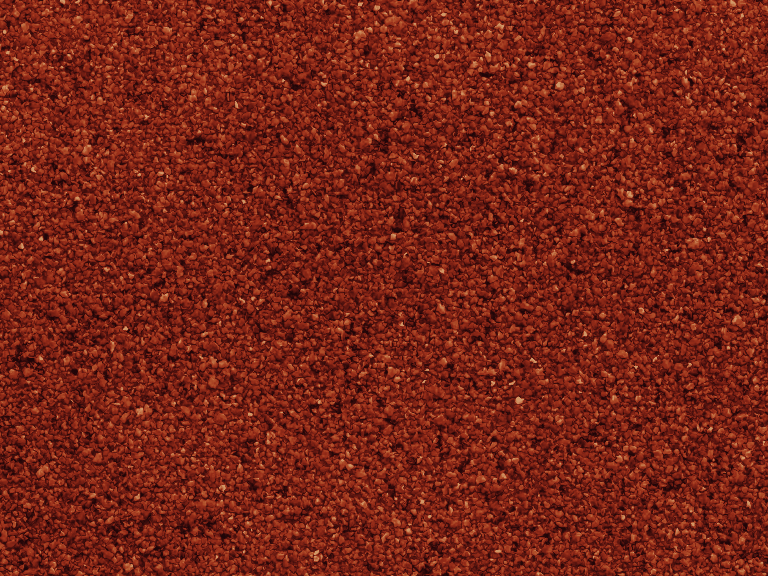
Reproduce this texture procedurally as a Shadertoy shader.

```glsl
// A bed of coarse red grit: rough angular grains heaped in layers, lit from above.
// Each layer scatters one grain per cell, with its own tone, facet and cast shade.
// A scalar tone (about zero mean, unit spread) is finally mapped to a colour ramp.

const int LAYERS = 4;
const vec2 LIGHT = vec2(0.35, 0.94);
const float FLOOR_TONE = -1.25;
const float SHADE_TONE = -2.4;
const float CONTRAST = 0.92;
const float EXPOSURE = 0.52;

// Integer hash: three uniform values in 0..1 for a cell and a seed.
vec3 hash3(vec2 cell, int seed) {
    uvec3 v = uvec3(ivec3(ivec2(cell) + 4096, seed));
    v = v * 1664525u + 1013904223u;
    v.x += v.y * v.z; v.y += v.z * v.x; v.z += v.x * v.y;
    v ^= v >> 16u;
    v.x += v.y * v.z; v.y += v.z * v.x; v.z += v.x * v.y;
    return vec3(v >> 8u) / 16777216.0;
}

float valueNoise(vec2 p, int seed) {
    vec2 cell = floor(p);
    vec2 f = p - cell;
    f = f * f * (3.0 - 2.0 * f);
    float bottom = mix(hash3(cell, seed).x, hash3(cell + vec2(1, 0), seed).x, f.x);
    float top = mix(hash3(cell + vec2(0, 1), seed).x, hash3(cell + 1.0, seed).x, f.x);
    return mix(bottom, top, f.y);
}

// Tapered chip with cut corners.
float chipDistance(vec2 q, float radius, float stretch, float taper, float cut) {
    q.y *= 1.0 + taper * q.x;
    vec2 a = abs(q) * vec2(stretch, 1.0 / stretch);
    return max(max(a.x, a.y), (a.x + a.y) * cut) - radius;
}

// Mostly red grains, a few orange ones and rare pale flakes.
float grainTone(vec3 r, float kind, float rarity) {
    float red = 0.38 + 1.0 * (r.x + r.y + r.z - 1.5);
    float orange = 0.9 + 0.6 * r.x;
    float pale = 1.7 + 0.9 * r.y;
    float tone = mix(red, orange, step(1.0 - 7.0 * rarity, kind));
    return mix(tone, pale, step(1.0 - rarity, kind));
}

// Paints one scattered layer over the tone below it.
float addGrains(float tone, vec2 p, float blur, float density, float rarity, int seed) {
    vec2 home = floor(p);
    for (int y = -1; y <= 1; y++) {
        for (int x = -1; x <= 1; x++) {
            vec2 cell = home + vec2(x, y);
            vec3 place = hash3(cell, seed);
            if (place.z > density) continue;
            vec3 form = hash3(cell, seed + 1);
            vec3 tint = hash3(cell, seed + 2);
            vec3 turn = hash3(cell, seed + 3);
            float isPale = step(1.0 - rarity, turn.z);

            vec2 q = p - cell - 0.5 - 0.75 * (place.xy - 0.5);
            vec2 axis = normalize(turn.xy - 0.5 + 0.0001);
            vec2 local = vec2(dot(q, axis), dot(q, vec2(-axis.y, axis.x)));
            float radius = mix(0.28, 0.52, form.x) * mix(1.0, 0.8, isPale);
            float stretch = mix(0.66, 0.98, form.y);
            float d = chipDistance(local, radius, stretch, 1.6 * (form.z - 0.5),
                                   mix(0.62, 0.84, tint.x));

            // Shade falls mainly on the side away from the light.
            float slope = clamp(dot(q, LIGHT) / radius, -1.0, 1.0);
            float halo = 1.0 - smoothstep(0.0, 0.32, d);
            tone = mix(tone, SHADE_TONE, halo * (0.32 - 0.32 * slope));

            float facet = 0.5 * (smoothstep(-blur, blur, local.y - 0.1 * form.z) - 0.5);
            float rim = smoothstep(-0.16, 0.0, d);
            float body = grainTone(tint, turn.z, rarity) + 0.45 * slope
                       + facet * sign(axis.x) + rim * (0.35 * slope - 0.1);
            tone = mix(tone, body, 1.0 - smoothstep(-blur, blur, d));
        }
    }
    return tone;
}

vec3 gritColour(float tone) {
    vec3 c = vec3(0.12, 0.02, 0.03);
    c = mix(c, vec3(0.19, 0.04, 0.04), smoothstep(-2.7, -1.75, tone));
    c = mix(c, vec3(0.35, 0.08, 0.06), clamp((tone + 1.75) / 0.91, 0.0, 1.0));
    c = mix(c, vec3(0.49, 0.13, 0.08), clamp((tone + 0.84) / 0.77, 0.0, 1.0));
    c = mix(c, vec3(0.60, 0.18, 0.10), clamp((tone + 0.07) / 0.81, 0.0, 1.0));
    c = mix(c, vec3(0.70, 0.32, 0.17), clamp((tone - 0.74) / 1.01, 0.0, 1.0));
    return mix(c, vec3(0.82, 0.59, 0.40), clamp((tone - 1.75) / 0.9, 0.0, 1.0));
}

void mainImage(out vec4 fragColor, in vec2 fragCoord) {
    vec2 uv = fragCoord / iResolution.y;
    float pixel = 1.0 / iResolution.y;

    // Small wobble roughens every outline.
    vec2 wobble = vec2(valueNoise(uv * 210.0, 71), valueNoise(uv * 210.0, 72)) - 0.5;
    vec2 p = uv + 0.0046 * wobble;

    // Heap, from fine filler up to sparse large chips.
    float tone = FLOOR_TONE + 1.2 * (valueNoise(uv * 150.0, 73) - 0.5);
    for (int i = 0; i < LAYERS; i++) {
        float level = float(i);
        float cells = 130.0 * pow(0.78, level);
        float density = mix(1.0, 0.1, level / 3.0);
        float rarity = 0.004 + 0.007 * level;
        tone = addGrains(tone, p * cells + 17.3 * level, 0.7 * pixel * cells,
                         density, rarity, 10 * i);
    }

    // Ragged pits, fine surface grit and tiny bright flecks.
    tone -= 1.4 * smoothstep(0.68, 0.92, valueNoise(p * 85.0, 77));
    tone += 1.4 * (valueNoise(uv * 260.0, 74) - 0.5);
    tone += 0.9 * smoothstep(0.84, 0.97, valueNoise(uv * 170.0, 75));

    // Broad unevenness: lighter far edge, dimmer patch at the left.
    vec2 patchOffset = (uv - vec2(0.05, 0.5)) * vec2(1.3, 2.4);
    tone += 0.4 * (valueNoise(uv * 4.0, 76) - 0.5) + 0.2 * (uv.y - 0.5);
    tone -= 0.25 * exp(-dot(patchOffset, patchOffset));

    fragColor = vec4(gritColour(tone * CONTRAST + EXPOSURE), 1.0);
}
```
